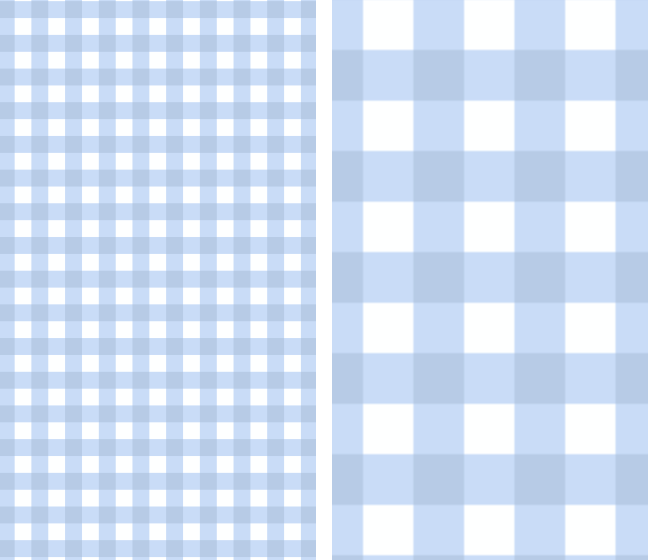
Left: the whole. Right: its middle third, enlarged.
A WebGL 2 fragment shader for this pattern:

```glsl
#version 300 es
precision highp float;
// Pale blue gingham: two sets of evenly spaced bands cross at right angles.
// Each set is a soft-edged periodic mask; bare cloth is white, one band is
// light blue, and two overlapping bands give a greyer blue.

#define REPEATS_ACROSS 9.38
#define BAND_CENTRE vec2(0.183, 0.337)
#define BAND_WIDTH 0.502
#define EDGE_SOFTNESS 0.03
#define CLOTH_WHITE vec3(0.995, 1.0, 1.0)
#define SINGLE_BLUE vec3(0.788, 0.863, 0.970)
#define CROSSED_BLUE vec3(0.716, 0.796, 0.900)

uniform vec2 u_resolution;
out vec4 outColor;

// Coverage of the vertical (x) and horizontal (y) bands
vec2 bandCoverage(vec2 weave, float edge) {
  vec2 fromCentre = abs(fract(weave - BAND_CENTRE + 0.5) - 0.5);
  return 1.0 - smoothstep(-0.5 * edge, 0.5 * edge, fromCentre - 0.5 * BAND_WIDTH);
}

void main() {
  // One unit per repeat, with square checks
  float scale = REPEATS_ACROSS / u_resolution.x;
  vec2 weave = gl_FragCoord.xy * scale;

  // Edges never get thinner than about one pixel
  float edge = max(EDGE_SOFTNESS, 1.2 * scale);
  vec2 band = bandCoverage(weave, edge);

  // Blend by how many bands cover this point
  vec3 openRow = mix(CLOTH_WHITE, SINGLE_BLUE, band.x);
  vec3 bandRow = mix(SINGLE_BLUE, CROSSED_BLUE, band.x);
  outColor = vec4(mix(openRow, bandRow, band.y), 1.0);
}
```
